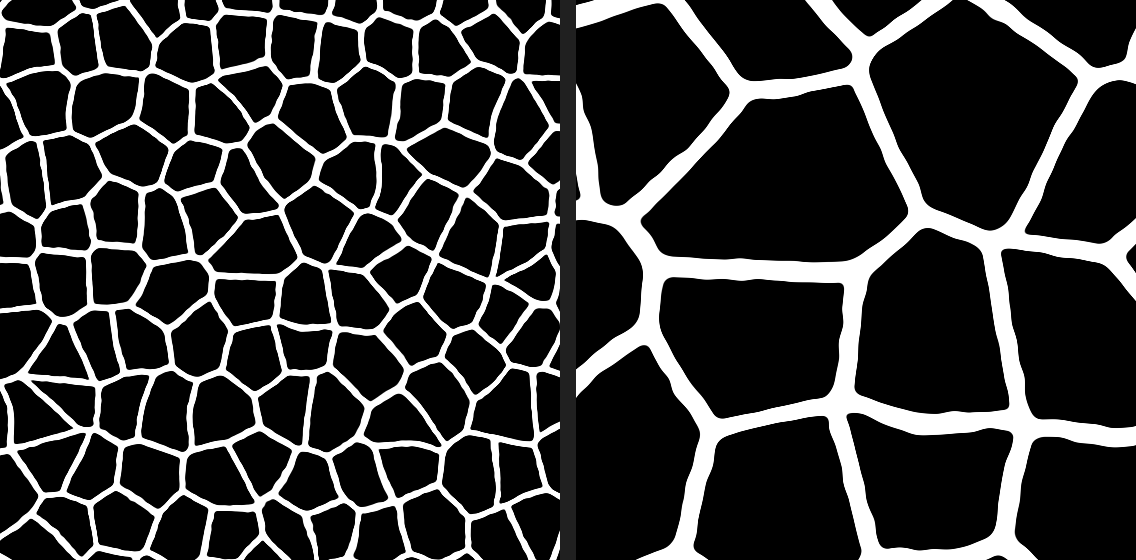
Left, the full canvas; right, a detail of the centre.
Give the GLSL for this pattern, as a Shadertoy shader.

```glsl
const vec3 CELL_COLOR = vec3(0.0);
const vec3 WALL_COLOR = vec3(1.0);
const vec2 CELL_SIZE = vec2(0.093, 0.107);
const float JITTER = 0.78;
const float WALL_WIDTH = 0.0114;
const float CORNER_ROUNDING = 0.005;

// Integer hash giving two values in 0..1
vec2 hash2(vec2 cell) {
    uvec2 v = uvec2(ivec2(cell) + 4096);
    v = v * 1664525u + 1013904223u;
    v.x += v.y * 1664525u;
    v.y += v.x * 1664525u;
    v ^= v >> 16u;
    v.x += v.y * 1664525u;
    v.y += v.x * 1664525u;
    v ^= v >> 16u;
    return vec2(v & 65535u) / 65535.0;
}

// Smooth vector noise in -1..1
vec2 noise2(vec2 p) {
    vec2 i = floor(p);
    vec2 f = fract(p);
    f = f * f * (3.0 - 2.0 * f);
    vec2 low = mix(hash2(i), hash2(i + vec2(1.0, 0.0)), f.x);
    vec2 high = mix(hash2(i + vec2(0.0, 1.0)), hash2(i + 1.0), f.x);
    return 2.0 * mix(low, high, f.y) - 1.0;
}

// Bend the walls gently and roughen their outline
vec2 warp(vec2 p) {
    return p + 0.008 * noise2(p * 15.0) + 0.0011 * noise2(p * 95.0 + 31.0);
}

// Jittered site of a cell, with odd rows staggered
vec2 sitePosition(vec2 cell, vec2 size, float jitter) {
    float stagger = 0.5 * mod(cell.y, 2.0);
    vec2 offset = 0.5 + jitter * (hash2(cell) - 0.5);
    return (cell + offset + vec2(stagger, 0.0)) * size;
}

float smoothMin(float a, float b, float k) {
    float h = max(k - abs(a - b), 0.0) / k;
    return min(a, b) - 0.25 * h * h * k;
}

// Distance to the nearest Voronoi wall
float wallDistance(vec2 p, vec2 size, float jitter, float rounding) {
    vec2 base = floor(p / size);
    vec2 nearestCell = base;
    vec2 nearestSite = vec2(0.0);
    float nearest = 1e5;
    for (int y = -2; y <= 2; y++) {
        for (int x = -2; x <= 2; x++) {
            vec2 cell = base + vec2(x, y);
            vec2 site = sitePosition(cell, size, jitter);
            float d = distance(p, site);
            if (d < nearest) {
                nearest = d;
                nearestCell = cell;
                nearestSite = site;
            }
        }
    }

    // Bisectors between the nearest site and its neighbours
    float wall = 1.0;
    for (int y = -2; y <= 2; y++) {
        for (int x = -2; x <= 2; x++) {
            if (x == 0 && y == 0) continue;
            vec2 site = sitePosition(nearestCell + vec2(x, y), size, jitter);
            vec2 normal = normalize(site - nearestSite);
            float d = dot(0.5 * (site + nearestSite) - p, normal);
            wall = smoothMin(wall, d, rounding);
        }
    }
    return wall;
}

void mainImage(out vec4 fragColor, in vec2 fragCoord) {
    float pixel = 1.0 / iResolution.y;
    vec2 p = warp(fragCoord * pixel);
    float d = wallDistance(p, CELL_SIZE, JITTER, CORNER_ROUNDING);
    float edge = d - 0.5 * WALL_WIDTH;
    float wallMask = 1.0 - smoothstep(-0.5 * pixel, 0.5 * pixel, edge);
    fragColor = vec4(mix(CELL_COLOR, WALL_COLOR, wallMask), 1.0);
}
```
